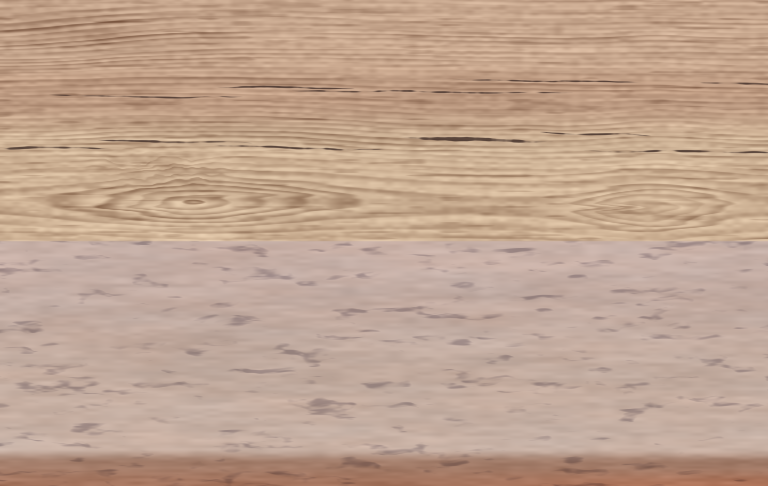
A Shadertoy shader for this texture:

```glsl
// Knotted, cracked oak plank above a pale flecked board with a brown lower edge.
#define SEAM_Y 0.504
#define EDGE_Y 0.062
#define KNOT_A vec2(0.405, 0.586)
#define KNOT_B vec2(1.345, 0.574)
#define KNOT_HEIGHT 0.050
#define RING_FREQ 92.0
#define RING_DEPTH 0.25
#define FIBRE_DEPTH 0.13
#define FLECK_DEPTH 0.75
#define CRACK_COLOR vec3(0.24, 0.17, 0.15)

float hash(vec2 p) {
    vec3 q = fract(vec3(p.xyx) * 0.1031);
    q += dot(q, q.yzx + 33.33);
    return fract((q.x + q.y) * q.z);
}

float noise(vec2 p) {
    vec2 i = floor(p), f = fract(p);
    f = f * f * (3.0 - 2.0 * f);
    return mix(mix(hash(i), hash(i + vec2(1, 0)), f.x),
               mix(hash(i + vec2(0, 1)), hash(i + vec2(1, 1)), f.x), f.y);
}

float fbm(vec2 p) {
    float sum = 0.0, amp = 0.5;
    for (int i = 0; i < 3; i++) {
        sum += amp * noise(p);
        p = p * 2.03 + 17.3;
        amp *= 0.5;
    }
    return sum / 0.875;
}

float bell(float d, float width) {
    return exp(-d * d / (width * width));
}

// Grain level: closed rings inside the knots, nearly straight lines far away
float grainLevel(vec2 p, float burl) {
    float axis = mix(KNOT_A.y, KNOT_B.y, smoothstep(0.6, 1.2, p.x));
    float x = p.x + 0.07 * (noise(vec2(p.x * 4.0, p.y * 110.0)) - 0.5);
    float open = 1.0 - bell(x - KNOT_A.x, 0.27) - 0.85 * bell(x - KNOT_B.x, 0.13);
    float dy = p.y - axis + 0.014 * (fbm(p * vec2(3.5, 12.0)) - 0.5);
    dy += 0.045 * burl * (fbm(p * vec2(20.0, 45.0)) - 0.5);
    dy += 0.035 * bell(p.x + 0.05, 0.35) * bell(p.y - 0.92, 0.06);
    return sqrt(dy * dy + KNOT_HEIGHT * KNOT_HEIGHT * max(open, 0.0));
}

// Thin tapered splits: start x, end x, height, half width
float cracks(vec2 p, float px) {
    vec4 split[11] = vec4[11](
        vec4(-0.20, 0.23, 0.700, 0.0019), vec4(0.20, 0.52, 0.713, 0.0020),
        vec4(0.44, 0.80, 0.699, 0.0016), vec4(0.82, 1.14, 0.716, 0.0030),
        vec4(1.11, 1.34, 0.729, 0.0014), vec4(1.20, 1.66, 0.690, 0.0018),
        vec4(0.10, 0.50, 0.806, 0.0015), vec4(0.43, 0.73, 0.823, 0.0014),
        vec4(0.60, 1.18, 0.814, 0.0016), vec4(0.93, 1.32, 0.837, 0.0013),
        vec4(1.44, 1.74, 0.829, 0.0018));
    float mask = 0.0;
    for (int i = 0; i < 11; i++) {
        vec4 s = split[i];
        float t = clamp((p.x - s.x) / (s.y - s.x), 0.0, 1.0);
        float taper = sqrt(4.0 * t * (1.0 - t));
        float rough = fbm(vec2(p.x * 32.0, float(i) * 7.0));
        float path = s.z - 0.007 * t + 0.007 * (fbm(vec2(p.x * 11.0, float(i) * 5.0)) - 0.5);
        float width = s.w * taper * (0.1 + 1.5 * rough);
        float ink = 1.0 - smoothstep(width - px * 0.6, width + px * 0.8, abs(p.y - path));
        mask = max(mask, ink * smoothstep(0.0, 0.6, taper) * smoothstep(0.1, 0.65, rough));
    }
    return mask;
}

vec3 oak(vec2 p, float px) {
    float burl = bell(p.x - 0.32, 0.14) * bell(p.y - 0.655, 0.035);
    float level = grainLevel(p, burl);
    float knot = bell(p.x - KNOT_A.x, 0.36) + 0.6 * bell(p.x - KNOT_B.x, 0.2);
    knot *= bell(p.y - 0.59, 0.07);
    float arch = bell(p.x - 0.15, 0.3) * bell(p.y - 0.935, 0.04);

    // Broad colour bands
    vec3 color = mix(vec3(0.845, 0.74, 0.625), vec3(0.775, 0.64, 0.54), smoothstep(0.70, 0.79, p.y));
    color = mix(color, vec3(0.815, 0.69, 0.59), smoothstep(0.82, 0.89, p.y));
    color *= 0.97 + 0.06 * fbm(vec2(p.x * 1.6, level * 24.0));

    // Growth rings with one soft and one sharp side, each of its own strength
    float phase = level * RING_FREQ + noise(vec2(p.x * 1.2, level * 38.0));
    float saw = fract(phase);
    float ring = smoothstep(0.15, 0.75, saw) * smoothstep(1.0, 0.76, saw);
    ring *= 0.3 + 0.7 * hash(vec2(floor(phase), 3.0));
    ring *= 0.25 + 1.0 * noise(vec2(p.x * 5.0, level * 60.0));
    float dark = ring * RING_DEPTH * (0.75 + 0.75 * knot + 0.8 * arch);

    // Straight fibres, short pores and shade around the knots
    dark += FIBRE_DEPTH * (noise(vec2(p.x * 5.0, p.y * 150.0 + level * 40.0)) - 0.35);
    dark += 0.10 * (noise(p * vec2(60.0, 170.0)) - 0.5);
    dark += 0.12 * smoothstep(0.7, 0.95, noise(p * vec2(14.0, 155.0) + 5.0));
    dark += 0.16 * burl * fbm(p * vec2(18.0, 60.0) + 3.0) + 0.06 * arch;
    dark += 0.10 * knot * bell(level - 0.034, 0.011) * noise(p * vec2(13.0, 40.0));
    color *= 1.0 - dark * vec3(0.85, 1.05, 1.18);
    return mix(color, CRACK_COLOR, 0.8 * cracks(p, px));
}

vec3 paleBoard(vec2 p) {
    // Soft vertical shading, cloudy streaks and fine fibres
    vec3 color = mix(vec3(0.76, 0.67, 0.62), vec3(0.77, 0.68, 0.645), smoothstep(0.2, 0.46, p.y));
    color += 0.022 * bell(p.y - 0.09, 0.03);
    color += 0.055 * (fbm(p * vec2(2.5, 13.0)) - 0.5);
    color += 0.045 * (noise(p * vec2(9.0, 85.0)) - 0.5);
    color += 0.045 * (noise(p * vec2(32.0, 160.0)) - 0.5);
    color += vec3(0.025, 0.0, -0.015) * (fbm(p * vec2(7.0, 35.0) + 9.0) - 0.5);

    // Brown rounded edge, warmer toward the bottom right
    vec3 brown = mix(vec3(0.64, 0.45, 0.36), vec3(0.63, 0.48, 0.405), smoothstep(0.0, 0.05, p.y));
    brown += vec3(0.04, 0.0, -0.015) * smoothstep(0.8, 1.5, p.x) * smoothstep(0.04, 0.0, p.y);
    brown += 0.09 * (fbm(p * vec2(6.0, 60.0)) - 0.5);
    brown += 0.05 * (noise(p * vec2(32.0, 160.0)) - 0.5);
    color = mix(color, brown, smoothstep(EDGE_Y + 0.016, EDGE_Y - 0.016, p.y));

    // Short soft grey-violet flecks, denser near the seam
    vec2 q = p + vec2(0.02, 0.006) * (noise(p * vec2(25.0, 60.0)) - 0.5);
    float crowd = 0.06 * smoothstep(0.42, 0.5, p.y) + 0.08 * (noise(p * vec2(3.0, 8.0)) - 0.5);
    float fleck = smoothstep(0.64, 0.88, fbm(q * vec2(17.0, 72.0)) + crowd);
    return mix(color, color * vec3(0.72, 0.70, 0.74), FLECK_DEPTH * fleck);
}

void mainImage(out vec4 fragColor, in vec2 fragCoord) {
    vec2 p = fragCoord / iResolution.y;
    float px = 1.0 / iResolution.y;
    float upper = smoothstep(SEAM_Y - px, SEAM_Y + px, p.y);
    vec3 color = mix(paleBoard(p), oak(p, px), upper);
    fragColor = vec4(clamp(color, 0.0, 1.0), 1.0);
}
```
